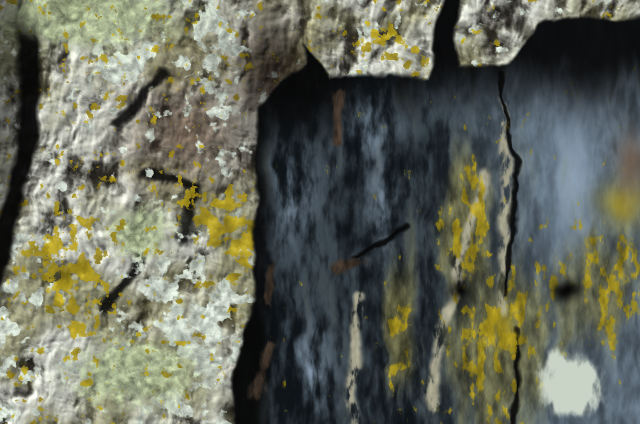
Reproduce this texture procedurally as a Shadertoy shader.

```glsl
// Weathered tree trunk: pale lichened bark around a hollow of dark, glossy wood.
const vec3 BARK_DARK = vec3(.17, .16, .14), BARK_PALE = vec3(.74, .75, .71);
const vec3 BROWN = vec3(.33, .27, .22), SHADOW = vec3(.025);
const vec3 WOOD_DARK = vec3(.06, .08, .095), WOOD_SLATE = vec3(.23, .27, .3);
const vec3 WOOD_BLUE = vec3(.46, .53, .59), SHEEN = vec3(.57, .65, .73);
const vec3 CREAM = vec3(.66, .65, .56), LICHEN = vec3(.79, .83, .78);
const vec3 MOSS = vec3(.64, .69, .54), YELLOW = vec3(.7, .61, .1);
const vec3 OLIVE = vec3(.41, .4, .25);
const float RELIEF = 2.4, EDGE = .007;

// Patches: centre xy, radius zw, in canvas heights
const vec4 CRUSTS[4] = vec4[](vec4(.29, .84, .07, .1), vec4(.5, .88, .07, .1),
    vec4(.44, .22, .13, .22), vec4(.03, .2, .06, .14));
const vec4 BARK_GOLD[4] = vec4[](vec4(.57, .42, .045, .1), vec4(.5, .49, .08, .06),
    vec4(.9, .89, .08, .06), vec4(.16, .35, .09, .13));
const vec4 WOOD_GOLD[4] = vec4[](vec4(.94, .22, .035, .17), vec4(1.18, .19, .13, .22),
    vec4(1.42, .33, .1, .15), vec4(1.1, .5, .06, .13));
const vec4 GLOSS[4] = vec4[](vec4(.69, .54, .05, .11), vec4(.88, .71, .05, .08),
    vec4(.9, .5, .035, .09), vec4(.74, .14, .05, .09));
// Strokes: start xy, end zw
const vec4 CRACKS[4] = vec4[](vec4(.38, .83, .28, .71), vec4(.35, .59, .46, .56),
    vec4(.46, .56, .43, .43), vec4(.34, .4, .25, .27));
const vec4 STRIPS[4] = vec4[](vec4(1.14, .58, 1.03, .17), vec4(1.19, .76, 1.19, .26),
    vec4(1.03, .17, 1.02, .04), vec4(.845, .29, .83, -.02));
const vec4 SPLITS[4] = vec4[](vec4(1.18, .83, 1.21, .62), vec4(1.21, .62, 1.2, .3),
    vec4(1.23, .22, 1.2, 0), vec4(.83, .39, .96, .47));
const vec4 FLAKES[4] = vec4[](vec4(.8, .78, .8, .67), vec4(.79, .36, .84, .38),
    vec4(.65, .38, .63, .29), vec4(.64, .18, .61, .07));

float hash(vec2 p) {
    vec3 q = fract(p.xyx * .1031);
    q += dot(q, q.yzx + 33.33);
    return fract((q.x + q.y) * q.z);
}
float noise(vec2 p) {
    vec2 i = floor(p), f = fract(p), e = vec2(1, 0);
    f *= f * (3. - 2. * f);
    return mix(mix(hash(i), hash(i + e), f.x), mix(hash(i + e.yx), hash(i + e.xx), f.x), f.y);
}
float fbm(vec2 p) {
    float sum = 0., amp = .533;
    for (int i = 0; i < 4; i++) {
        sum += amp * noise(p);
        p = mat2(1.6, 1.2, -1.2, 1.6) * p + 7.3;
        amp *= .5;
    }
    return sum;
}
float blob(vec2 p, vec4 s) { vec2 d = (p - s.xy) / s.zw; return exp(-dot(d, d)); }
float patches(vec2 p, vec4 spots[4]) {
    float sum = 0.;
    for (int i = 0; i < 4; i++) sum += blob(p, spots[i]);
    return min(sum, 1.);
}
float strokes(vec2 p, vec4 lines[4], float w) {
    float m = 0.;
    for (int i = 0; i < 4; i++) {
        vec2 d = lines[i].zw - lines[i].xy, a = p - lines[i].xy;
        float dist = length(a - d * clamp(dot(a, d) / dot(d, d), 0., 1.));
        m = max(m, 1. - smoothstep(w * .3, w * 1.5, dist));
    }
    return m;
}
float barkHeight(vec2 p) {
    return .6 * fbm(vec2(p.x - .18 * p.y, p.y * .35) * 24.) + .4 * fbm(p * 38.);
}

vec3 barkColor(vec2 p, vec2 q) {
    float h = barkHeight(q), light = h - barkHeight(q + vec2(-.006, .007));
    vec3 c = mix(BARK_DARK, BARK_PALE, smoothstep(.28, .55, h));
    float mask = patches(p, BARK_GOLD);
    c = mix(c, OLIVE, .6 * smoothstep(.45, .75, fbm(q * 7.) + .2 * mask));
    float plate = blob(q, vec4(.44, .69, .14, .13)), side = blob(q, vec4(.63, .82, .08, .13));
    c = mix(c, BROWN * (.3 + 1.2 * h), .85 * max(plate, side)) * (1. + RELIEF * light);
    c = mix(c, SHADOW, .85 * strokes(q, CRACKS, .03 * (1. - h)));
    // Crusts, tufts and yellow specks
    float crust = fbm(p * 34. + 11.), tuft = fbm(q * 70.);
    c = mix(c, LICHEN * (.55 + .8 * tuft), smoothstep(.66, .78, crust + .32 * patches(p, CRUSTS)));
    float moss = blob(q, vec4(.2, .96, .22, .07)) + blob(q, vec4(.33, .45, .07, .06))
        + blob(q, vec4(.32, .12, .14, .08));
    c = mix(c, MOSS * (.5 + tuft), .85 * smoothstep(.35, .95, moss + .5 * tuft));
    float gold = fbm(p * 52. + 31.) + .27 * mask;
    c = mix(c, YELLOW * (.55 + .75 * crust), .85 * smoothstep(.67, .77, gold));
    return c * (1. - .5 * side);
}

vec3 woodColor(vec2 p, vec2 q) {
    float grain = fbm(vec2(q.x * 36., p.y * 5.)), fine = fbm(p * vec2(60, 26));
    float streak = mix(grain, fine, .4);
    vec3 c = mix(WOOD_DARK, WOOD_SLATE, smoothstep(.3, .68, streak));
    c = mix(c, WOOD_BLUE * (.35 + 1.1 * streak), .85 * smoothstep(.95, 1.35, p.x));
    c = mix(c, SHEEN, .85 * patches(q, GLOSS) * smoothstep(.3, .75, streak));
    c = mix(c, SHEEN, .8 * blob(q, vec4(1.35, .58, .055, .2)));
    // Yellow growth over an olive stain
    float mask = patches(q, WOOD_GOLD), specks = fbm(p * vec2(52, 30) + 51.);
    c = mix(c, OLIVE * (.4 + 1.2 * fine), .75 * smoothstep(.2, .9, mask + grain - .4));
    c = mix(c, CREAM * (.7 + .5 * fine), strokes(q, STRIPS, .013) * smoothstep(.25, .5, fine));
    c = mix(c, SHADOW, .9 * strokes(q, SPLITS, .014 * fine));
    c = mix(c, YELLOW * (.5 + .8 * fine), .8 * smoothstep(.76, .92, specks + .3 * mask));
    c = mix(c, YELLOW, .7 * blob(q, vec4(1.19, .225, .03, .03)));
    c = mix(c, YELLOW, .7 * blob(q, vec4(1.47, .52, .05, .05)));
    c = mix(c, BROWN * 1.3, .85 * blob(q, vec4(1.49, .61, .035, .07)));
    c = mix(c, LICHEN, smoothstep(.25, .6, blob(q, vec4(1.35, .09, .08, .08)) * (.5 + fine)));
    // Knots, then shade beneath the overhang and beside the bark
    c = mix(c, SHADOW, blob(q, vec4(1.08, .32, .025, .022)) + blob(q, vec4(1.335, .315, .03, .025)));
    float shade = smoothstep(.67, .84, p.y + .12 * grain - .1 * smoothstep(.7, .88, p.x));
    shade = max(shade, 1. - smoothstep(.6, .67, q.x));
    shade = max(shade, blob(q, vec4(1.38, .84, .13, .1)));
    c = mix(c, SHADOW, .93 * shade);
    return mix(c, BROWN * (.2 + fine), strokes(q, FLAKES, .024 * fine));
}

void mainImage(out vec4 fragColor, in vec2 fragCoord) {
    vec2 p = fragCoord / iResolution.y;
    vec2 q = p + .035 * (vec2(fbm(p * 13.), fbm(p * 13. + 19.)) - .5);
    // Left trunk, upper slab and right ledge
    float trunk = .55 + .055 * smoothstep(.1, .32, q.y) + .11 * smoothstep(.74, .86, q.y) - q.x;
    float slab = min(q.y - .82 - 1.3 * max(.77 - q.x, 0.), .84 + .2 * q.y - q.x);
    float ledge = min(q.y - .85 - .11 * smoothstep(1.17, 1.29, q.x), q.x - 1.08);
    float bark = smoothstep(-EDGE, EDGE, max(trunk, max(slab, ledge)));
    vec3 color = mix(woodColor(p, q), barkColor(p, q), bark);
    // Deep crevice at the far left, with dim bark beyond it
    float side = q.x - .065 + .25 * max(.65 - q.y, 0.);
    float crevice = (1. - smoothstep(.014, .034, abs(side))) * (1. - smoothstep(.9, .97, q.y));
    color *= .55 + .45 * smoothstep(-.03, .02, side);
    fragColor = vec4(mix(color, SHADOW, .95 * crevice), 1);
}
```
